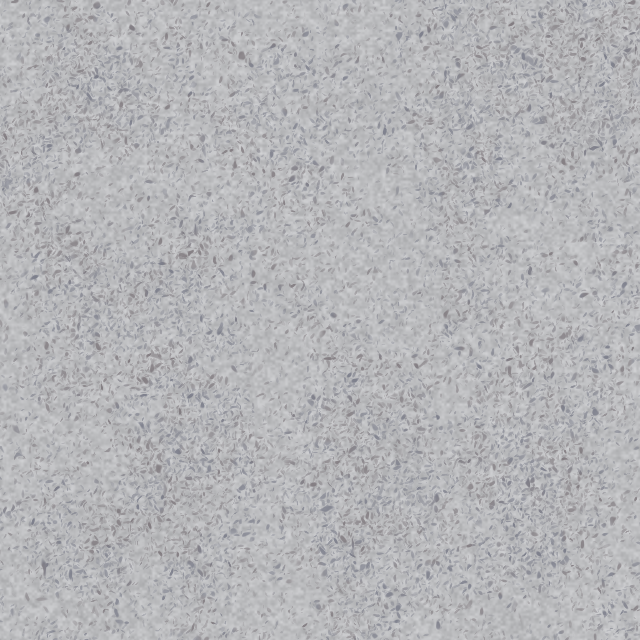
Give the GLSL for this texture, as a three.js fragment shader.

```glsl
// Pale grey granite: a softly mottled, fine-grained ground, sprinkled with
// several sizes of ragged violet-grey flecks that gather in loose clumps.
// Flecks are jittered ellipses on hashed grids, bent by a small noise warp.

varying vec2 vUv;

const vec3 GROUND = vec3(0.737, 0.740, 0.749);
const vec3 COOL_FLECK = vec3(0.43, 0.44, 0.50);
const vec3 WARM_FLECK = vec3(0.46, 0.43, 0.45);

const float GRAIN_CELLS = 150.0;
const float FINE_GRAIN_CELLS = 250.0;
const float GRAIN_CONTRAST = 0.085;
const float FINE_GRAIN_CONTRAST = 0.075;
const float CLOUD_CONTRAST = 0.025;

const float WARP_CELLS = 110.0;
const float WARP_SIZE = 0.0055;

const float FLECK_LEAN = 1.15;    // mean direction, radians
const float FLECK_SPREAD = 2.5;   // range of directions, radians
const float FLECK_SOFTNESS = 0.4;

float hash(vec2 p) {
  return fract(sin(dot(p, vec2(127.1, 311.7))) * 43758.55);
}

float noise(vec2 p) {
  vec2 cell = floor(p);
  vec2 f = fract(p);
  f = f * f * (3.0 - 2.0 * f);
  float low = mix(hash(cell), hash(cell + vec2(1.0, 0.0)), f.x);
  float high = mix(hash(cell + vec2(0.0, 1.0)), hash(cell + vec2(1.0, 1.0)), f.x);
  return mix(low, high, f.y);
}

// Broad patches, from 0 to 1
float clouds(vec2 p) {
  return 0.5 * noise(p * 7.0) + 0.3 * noise(p * 17.0 + 31.0)
       + 0.2 * noise(p * 41.0 + 57.0);
}

// Coverage by flecks; halfSize is in cells, chance is the share of cells filled
float flecks(vec2 p, float cells, vec2 halfSize, float chance, float seed) {
  vec2 q = p * cells;
  vec2 home = floor(q);
  float cover = 0.0;
  for (int y = -1; y <= 1; y++) {
    for (int x = -1; x <= 1; x++) {
      vec2 cell = home + vec2(float(x), float(y));
      vec2 key = cell + seed;
      vec2 jitter = vec2(hash(key + 11.3), hash(key + 27.9));
      vec2 d = q - cell - 0.1 - 0.8 * jitter;

      float angle = FLECK_LEAN + (hash(key + 43.7) - 0.5) * FLECK_SPREAD;
      float c = cos(angle);
      float s = sin(angle);
      vec2 along = vec2(c * d.x + s * d.y, c * d.y - s * d.x);
      float size = mix(0.65, 1.3, hash(key + 61.1));
      float r = length(along / (halfSize * size));

      float present = smoothstep(-0.08, 0.08, chance - hash(key));
      float strength = present * mix(0.55, 1.0, hash(key + 79.3));
      float shape = 1.0 - smoothstep(1.0 - FLECK_SOFTNESS, 1.0 + FLECK_SOFTNESS, r);
      cover = max(cover, shape * strength);
    }
  }
  return cover;
}

void main() {
  vec2 p = vUv;

  // Ground with cloudy patches and two sizes of grain
  float cloud = clouds(p);
  float grain = (noise(p * GRAIN_CELLS) - 0.5) * GRAIN_CONTRAST
              + (noise(p * FINE_GRAIN_CELLS + 91.0) - 0.5) * FINE_GRAIN_CONTRAST;
  vec3 color = GROUND + grain + (clouds(p + 5.3) - 0.5) * CLOUD_CONTRAST;

  // Ragged outlines
  vec2 w = p * WARP_CELLS;
  vec2 q = p + WARP_SIZE * (vec2(noise(w + 13.0), noise(w + 71.0)) - 0.5);

  // Flecks from rare long streaks down to faint dense specks
  float clump = mix(0.3, 1.7, smoothstep(0.25, 0.75, cloud));
  float streaks = flecks(q, 24.0, vec2(0.22, 0.06), 0.06 * clump, 3.0);
  float coarse = flecks(q, 62.0, vec2(0.30, 0.15), 0.30 * clump, 211.0);
  float medium = flecks(q, 100.0, vec2(0.38, 0.17), 0.45 * clump, 419.0);
  float fine = flecks(q, 150.0, vec2(0.42, 0.20), 0.50 * clump, 607.0);

  float dark = max(max(0.85 * streaks, 0.80 * coarse), 0.55 * medium);
  dark = max(dark, 0.33 * fine);

  vec3 fleckColor = mix(COOL_FLECK, WARM_FLECK, smoothstep(0.3, 0.7, noise(p * 37.0)));
  color = mix(color, fleckColor, dark);

  gl_FragColor = vec4(color, 1.0);
}
```
